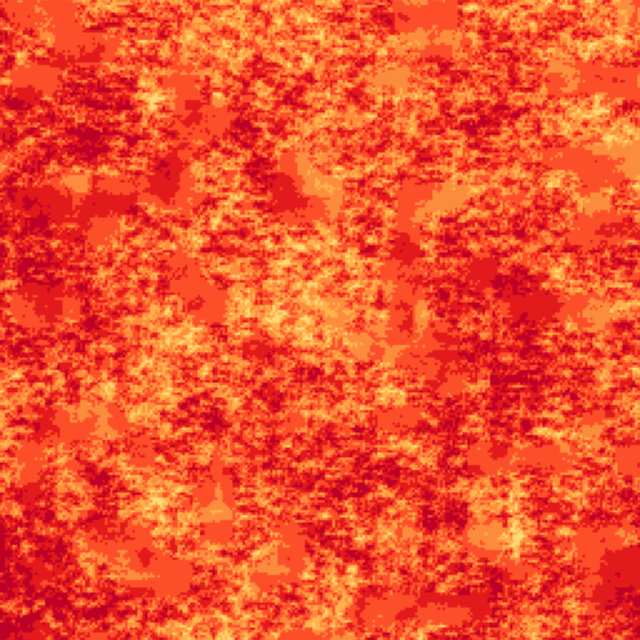
Write a WebGL 2 fragment shader that draws this texture.

```glsl
#version 300 es
precision highp float;
// A mottled heat map: layered value noise, sampled on a grid of small cells,
// is sorted into six colour classes from crimson to pale yellow. Calm patches
// lose their grain, while thin veins and scattered blobs are lifted brighter.

#define CELLS 256.0          // grid cells across the canvas
#define BROAD_WEIGHT 0.36    // large regions
#define MIDDLE_WEIGHT 0.30   // medium clouds
#define CLUMP_WEIGHT 0.36    // small clumps
#define GRAIN_WEIGHT 0.54    // fine dashes and speckle
#define SPECK_WEIGHT 0.45    // single cells
#define CALM_GRAIN 0.22      // grain left in calm patches
#define VEIN_LIFT 0.65
#define BLOB_LIFT 1.1
#define EDGE_SOFTNESS 1.0    // 1 = soft cell edges, near 0 = hard

uniform vec2 u_resolution;
out vec4 fragColor;

float hash(vec2 p) {
    return fract(sin(dot(p, vec2(127.1, 311.7))) * 43758.5453);
}

float valueNoise(vec2 p) {
    vec2 i = floor(p);
    vec2 f = fract(p);
    f = f * f * (3.0 - 2.0 * f);
    float low = mix(hash(i), hash(i + vec2(1.0, 0.0)), f.x);
    float high = mix(hash(i + vec2(0.0, 1.0)), hash(i + vec2(1.0, 1.0)), f.x);
    return mix(low, high, f.y);
}

// Value noise scaled to zero mean and unit deviation
float unitNoise(vec2 p) {
    return (valueNoise(p) - 0.5) / 0.2145;
}

float heat(vec2 cell) {
    vec2 p = (cell + 0.5) / CELLS;

    // Regions, clouds and clumps
    float base = BROAD_WEIGHT * unitNoise(p * 4.5 + 13.7)
               + MIDDLE_WEIGHT * unitNoise(p * 11.0 + 41.3)
               + CLUMP_WEIGHT * unitNoise(p * vec2(27.0, 31.0) + 77.9);

    // Grain, drawn out slightly sideways
    float grain = GRAIN_WEIGHT * unitNoise(p * vec2(62.0, 88.0) + 105.1)
                + GRAIN_WEIGHT * unitNoise(p * vec2(112.0, 147.0) + 211.6)
                + SPECK_WEIGHT * (hash(cell + 619.0) - 0.5) / 0.289;
    float calm = smoothstep(0.62, 0.70, valueNoise(p * 17.0 + 307.2));
    grain *= mix(1.0, CALM_GRAIN, calm);

    // Broken pale veins and compact bright blobs
    float ridge = abs(valueNoise(p * vec2(4.0, 2.6) + 353.4) - 0.5);
    float vein = (1.0 - smoothstep(0.0, 0.035, ridge))
               * smoothstep(0.45, 0.7, valueNoise(p * 5.0 + 401.8));
    float blob = smoothstep(0.84, 0.95, valueNoise(p * vec2(19.0, 23.0) + 457.5));

    return base + grain + VEIN_LIFT * vein + BLOB_LIFT * blob - 0.04;
}

// Six classes; the limits set the share of each colour
vec3 heatColor(vec2 cell) {
    float h = heat(cell);
    vec3 color = vec3(0.74, 0.00, 0.15);
    color = mix(color, vec3(0.89, 0.10, 0.11), step(-1.34, h));
    color = mix(color, vec3(0.99, 0.31, 0.16), step(-0.33, h));
    color = mix(color, vec3(0.99, 0.55, 0.24), step(0.61, h));
    color = mix(color, vec3(1.00, 0.70, 0.30), step(1.48, h));
    return mix(color, vec3(1.00, 0.85, 0.47), step(2.30, h));
}

void main() {
    vec2 uv = gl_FragCoord.xy / min(u_resolution.x, u_resolution.y);

    // Blend the four nearest cells for smooth edges
    vec2 g = uv * CELLS - 0.5;
    vec2 cell = floor(g);
    float halfEdge = 0.5 * EDGE_SOFTNESS;
    vec2 f = smoothstep(0.5 - halfEdge, 0.5 + halfEdge, fract(g));
    vec3 bottom = mix(heatColor(cell), heatColor(cell + vec2(1.0, 0.0)), f.x);
    vec3 top = mix(heatColor(cell + vec2(0.0, 1.0)), heatColor(cell + 1.0), f.x);
    fragColor = vec4(mix(bottom, top, f.y), 1.0);
}
```
